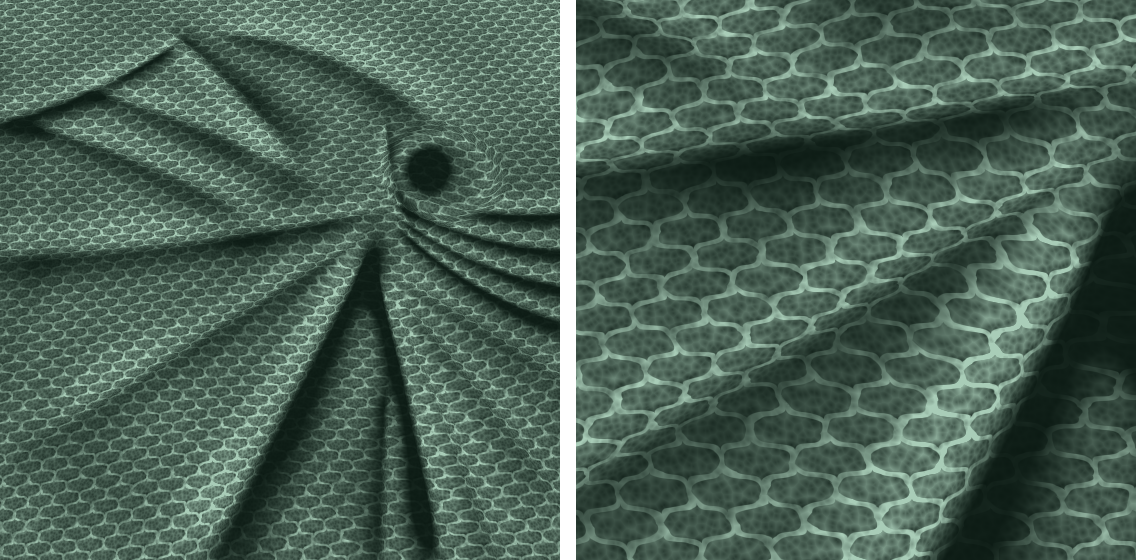
Left: the whole. Right: its middle third, enlarged.
Reproduce this texture procedurally as a WebGL 2 fragment shader.

```glsl
#version 300 es
precision highp float;
uniform vec2 u_resolution;
out vec4 fragColor;

#define CELLS 30.0
#define LINE_HALF 0.07
#define WAVE 0.125
#define TURN 0.68
#define BASE_TONE 0.53
#define FOLD_GAIN 1.55
#define LINE_GAIN 0.85
#define WEAVE_GAIN 0.5
#define TAU 6.2831853
#define DARK vec3(0.035, 0.09, 0.065)
#define LIGHT vec3(0.58, 0.71, 0.635)
#define CURL vec2(0.79, 0.69)

vec2 hash2(vec2 c) {
    vec3 h = fract(c.xyx * vec3(0.1031, 0.1030, 0.0973));
    h += dot(h, h.yzx + 33.33);
    return fract((h.xx + h.yz) * h.zy);
}

// Distance to the nearest scattered point
float cellular(vec2 p) {
    vec2 base = floor(p), f = fract(p);
    float nearest = 1.0;
    for (int y = -1; y <= 1; y++)
        for (int x = -1; x <= 1; x++) {
            vec2 o = vec2(x, y);
            nearest = min(nearest, length(o + hash2(base + o) - f));
        }
    return nearest;
}

mat2 rotation(float a) {
    float c = cos(a), s = sin(a);
    return mat2(c, s, -s, c);
}

// One bowed fold: lit on one flank, shaded on the other; negative width swaps them
void fold(vec2 p, vec2 a, vec2 b, float bow, float width, float lit, float shade,
          inout float tone, inout vec2 cloth) {
    vec2 along = normalize(b - a), across = vec2(-along.y, along.x);
    float t = dot(p - a, along) / length(b - a);
    float k = clamp(t, 0.0, 1.0);
    float s = dot(p - a, across) - bow * 4.0 * k * (1.0 - k);
    float x = s / (width * (0.45 + 0.75 * k));
    float fade = smoothstep(-0.08, 0.1, t) * (1.0 - smoothstep(0.75, 1.12, t));
    float ridge = exp(-2.0 * (x - 0.75) * (x - 0.75));
    float hollow = exp(-0.9 * x * x) * (1.0 - smoothstep(-0.25, 0.3, x));
    tone += FOLD_GAIN * fade * (lit * ridge - shade * hollow);
    cloth += across * width * fade * (0.12 * ridge - 0.25 * hollow);
}

// Mirrored wavy lines that enclose four-lobed cells
float lattice(vec2 u, out float inset) {
    vec2 w = u + WAVE * sin(TAU * u.yx);
    vec2 gap = abs(fract(w - 0.5) - 0.5);
    vec2 soft = clamp(fwidth(w) * 0.6, 0.01, 0.25);
    vec2 stroke = 1.0 - smoothstep(LINE_HALF - soft, LINE_HALF + soft, gap);
    inset = min(gap.x, gap.y);
    return max(stroke.x, stroke.y);
}

void main() {
    vec2 p = gl_FragCoord.xy / u_resolution;
    // Receding cloth plane with slow undulation
    vec2 cloth = vec2((p.x - 0.5) * (1.0 + 0.4 * p.y), p.y * (1.0 + 0.55 * p.y));
    cloth += 0.008 * sin(vec2(9.0, 7.0) * p.yx + 2.0 * sin(5.0 * p));
    float tone = BASE_TONE + 0.14 * smoothstep(0.7, 1.0, p.y + 0.2 * p.x - 0.1);
    tone += 0.05 * sin(13.0 * p.x + 9.0 * p.y + 2.0 * sin(6.0 * p.y));
    tone += 0.03 * sin(31.0 * p.x - 23.0 * p.y + 3.0 * sin(11.0 * p.x));

    // Long folds leaving the hub
    fold(p, vec2(0.66, 0.55), vec2(0.35, -0.04), 0.0, -0.065, 0.20, 0.40, tone, cloth);
    fold(p, vec2(0.64, 0.57), vec2(0.05, 0.20), 0.0, -0.05, 0.10, 0.18, tone, cloth);
    fold(p, vec2(0.66, 0.62), vec2(-0.10, 0.54), 0.02, -0.05, 0.12, 0.27, tone, cloth);
    fold(p, vec2(0.665, 0.53), vec2(0.79, -0.04), 0.01, 0.045, 0.15, 0.48, tone, cloth);
    fold(p, vec2(0.69, 0.30), vec2(0.68, -0.04), 0.0, 0.04, 0.12, 0.25, tone, cloth);

    // Raised cloth across the upper left
    fold(p, vec2(0.32, 0.925), vec2(-0.05, 0.77), 0.02, -0.032, 0.12, 0.40, tone, cloth);
    fold(p, vec2(0.31, 0.94), vec2(0.54, 0.70), 0.01, -0.045, 0.14, 0.28, tone, cloth);
    fold(p, vec2(0.40, 0.94), vec2(0.79, 0.77), 0.035, 0.05, 0.10, 0.30, tone, cloth);
    for (int i = 0; i < 2; i++) {
        vec2 shift = vec2(-0.11, -0.06) * float(i);
        fold(p, vec2(0.15, 0.84) + shift, vec2(0.58, 0.66) + shift, 0.015, 0.045, 0.12, 0.23, tone, cloth);
    }

    // Stacked pleats on the right, then broad soft ones below
    for (int i = 0; i < 4; i++) {
        float n = float(i);
        fold(p, vec2(0.68 + 0.01 * n, 0.67 - 0.025 * n), vec2(1.08, 0.63 - 0.075 * n),
             -0.03, 0.028, 0.13, 0.36, tone, cloth);
    }
    for (int i = 0; i < 3; i++) {
        float n = float(i);
        fold(p, vec2(0.71, 0.50 - 0.03 * n), vec2(1.10 - 0.10 * n, 0.25 - 0.15 * n),
             0.01, 0.04, 0.06, 0.10, tone, cloth);
    }

    // Rolled curl: bright rim around a deep opening, with a tube on its left
    vec2 q = rotation(0.25) * (p - CURL) / vec2(1.0, 0.8);
    float r = length(q);
    float roll = 1.0 - smoothstep(0.085, 0.12, r);
    float rim = exp(-pow((r - 0.083) / 0.017, 2.0));
    tone = mix(tone, 0.34 + 0.3 * rim + 2.5 * q.x * (1.0 - rim), roll);
    float opening = length((q + vec2(0.022, 0.0)) / vec2(0.8, 1.0));
    tone -= 0.4 * (1.0 - smoothstep(0.03, 0.065, opening));
    cloth += roll * (rotation(0.7 - 3.0 * r) * q - q);
    fold(p, vec2(0.69, 0.78), vec2(0.74, 0.58), -0.012, -0.022, 0.15, 0.2, tone, cloth);
    vec2 hub = (p - vec2(0.67, 0.52)) / vec2(0.025, 0.06);
    tone -= 0.45 * exp(-dot(hub, hub));

    // Woven lattice with uneven thread and crumpled ground
    float inset;
    float wear = cellular(cloth * 75.0);
    vec2 u = rotation(TURN) * cloth * CELLS + 0.12 * (wear - 0.5);
    float stroke = lattice(u, inset);
    float grain = cellular(cloth * vec2(190.0, 150.0)) - 0.45;
    float weave = 0.8 + 0.22 * smoothstep(0.3, 0.08, inset) * sin(TAU * u.x);
    weave += WEAVE_GAIN * (grain + 0.5 * (wear - 0.45));
    weave += stroke * LINE_GAIN * (1.2 - 0.95 * wear);
    float value = clamp(max(tone, 0.05) * weave, 0.0, 1.15);
    fragColor = vec4(mix(DARK, LIGHT, value), 1.0);
}
```
